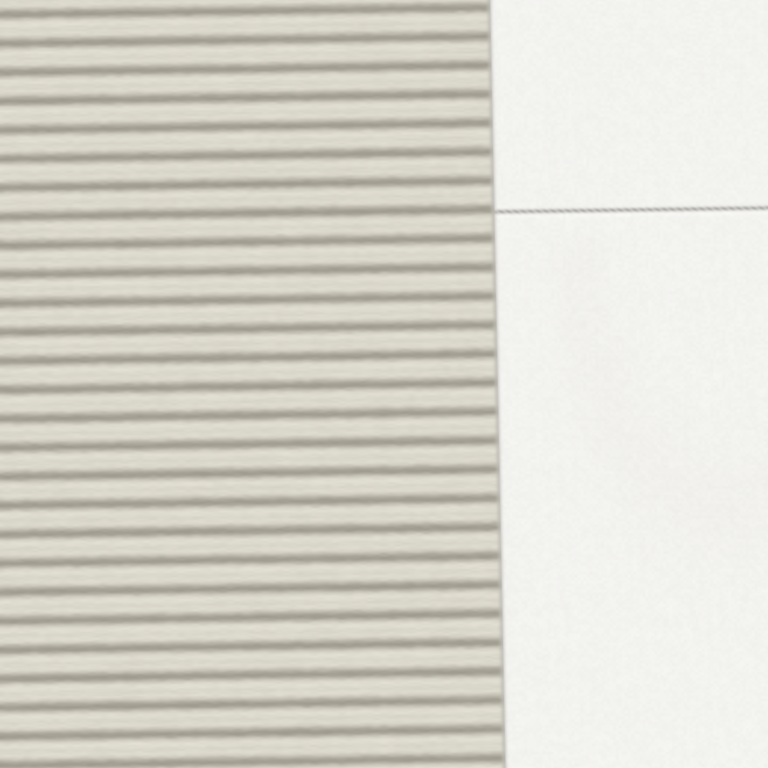
Reproduce this texture procedurally as a Shadertoy shader.

```glsl
const float PITCH = 0.0376;          // spacing of the grooves
const float GROOVE_TOP = 0.9805;     // height of the first groove at the left side
const float GROOVE_SLOPE = 0.0150;
const float GROOVE_WIDTH = 0.13;     // in pitches
const float EDGE_BOTTOM = 0.658;     // panel edge at the lower and upper border
const float EDGE_TOP = 0.638;
const float RIM_WIDTH = 0.0025;
const float SEAM_HEIGHT = 0.7242;    // seam at the panel edge
const float SEAM_SLOPE = 0.0140;
const float SEAM_WIDTH = 0.0021;
const vec2 STAIN_CENTER = vec2(0.94, 0.70);
const vec2 STAIN_RADII = vec2(0.19, 0.36);
const float GRAIN_SCALE = 260.0;

const vec3 SLAT = vec3(0.865, 0.855, 0.805);
const vec3 GROOVE = vec3(0.635, 0.620, 0.570);
const vec3 WALL = vec3(0.952, 0.951, 0.940);
const vec3 SEAM = vec3(0.690, 0.685, 0.665);
const vec3 RIM = vec3(0.745, 0.735, 0.710);

float hash(vec2 p) {
    return fract(sin(dot(p, vec2(127.1, 311.7))) * 43758.5453);
}

float noise(vec2 p) {
    vec2 cell = floor(p);
    vec2 f = fract(p);
    f = f * f * (3.0 - 2.0 * f);
    float low = mix(hash(cell), hash(cell + vec2(1, 0)), f.x);
    float high = mix(hash(cell + vec2(0, 1)), hash(cell + vec2(1, 1)), f.x);
    return mix(low, high, f.y);
}

float bell(float x, float width) {
    return exp(-0.5 * x * x / (width * width));
}

vec3 corrugatedPanel(vec2 uv) {
    float phase = (uv.y - GROOVE_SLOPE * uv.x - GROOVE_TOP) / PITCH;
    phase += 0.035 * (noise(uv * vec2(90.0, 200.0)) - 0.5);
    float d = phase - round(phase);

    // Soft ridges on both sides of a shallow dip
    float ridges = bell(d - 0.30, 0.08) + bell(d + 0.33, 0.09);
    float dip = bell(abs(d) - 0.5, 0.09);
    vec3 color = SLAT + 0.018 * ridges - 0.016 * dip;

    // Groove, a little softer on its upper flank
    float width = GROOVE_WIDTH * (d > 0.0 ? 1.1 : 0.9);
    color = mix(color, GROOVE, bell(d, width));

    // Woven streaks and slow mottling
    float weave = noise(uv * vec2(110.0, 380.0)) - 0.5;
    float mottle = noise(uv * vec2(24.0, 60.0)) - 0.5;
    return color + 0.022 * weave + 0.010 * mottle;
}

vec3 smoothWall(vec2 uv, float fromEdge, float aa) {
    vec3 color = WALL;

    // Faint curved stain below the seam
    float ring = length((uv - STAIN_CENTER) / STAIN_RADII) - 1.0;
    float stain = bell(ring, 0.15) * (1.0 - smoothstep(0.66, 0.72, uv.y));
    color -= stain * vec3(0.008, 0.009, 0.013);

    // Plaster grain
    float grain = noise(uv * GRAIN_SCALE) + 0.5 * noise(uv * GRAIN_SCALE * 0.4) - 0.75;
    color += 0.017 * grain;

    // Seam with a thin light lip beneath
    float d = uv.y - SEAM_HEIGHT - SEAM_SLOPE * fromEdge;
    float ripple = 0.85 + 0.15 * sin((uv.x + uv.y) * 640.0);
    color += 0.015 * bell(d + 0.006, 0.002);
    return mix(color, SEAM, ripple * bell(d, max(SEAM_WIDTH, 0.5 * aa)));
}

void mainImage(out vec4 fragColor, in vec2 fragCoord) {
    vec2 uv = fragCoord / iResolution.xy;
    float aa = 1.0 / iResolution.y;
    float fromEdge = uv.x - mix(EDGE_BOTTOM, EDGE_TOP, uv.y);

    vec3 panel = corrugatedPanel(uv);
    vec3 wall = smoothWall(uv, fromEdge, aa);
    vec3 color = mix(panel, wall, smoothstep(-aa, aa, fromEdge));

    // Shaded rim along the panel edge
    color = mix(color, RIM, 0.7 * bell(fromEdge + 0.001, RIM_WIDTH));
    fragColor = vec4(color, 1.0);
}
```
